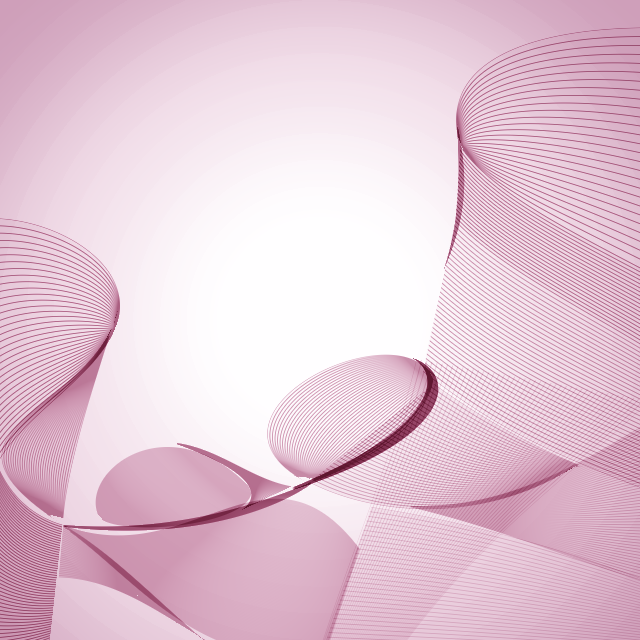
Write a Shadertoy shader that draws this background.

```glsl
const vec3 GLOW = vec3(1.0, 0.995, 1.0);
const vec3 BLUSH = vec3(0.945, 0.865, 0.91);
const vec3 MAUVE = vec3(0.81, 0.625, 0.73);
const vec3 ABSORB = vec3(0.62, 1.5, 1.05);  // light lost per unit of ink
const vec2 GLOW_CENTER = vec2(0.5, 0.5);
const float LINE_WIDTH = 0.0013;
const float RING_COUNT = 24.0;
const float INK_BASE = 0.58;   // weight of single layers
const float INK_BUILD = 0.32;  // extra weight where layers pile up
const int STEPS = 26;

// Edges shared by neighbouring sheets
const mat4x2 VEIL_FOLD = mat4x2(0.719, 0.772, 0.768, 0.70, 0.885, 0.642, 1.016, 0.573);
const mat4x2 VEIL_MID = mat4x2(0.711, 0.655, 0.781, 0.583, 0.898, 0.525, 1.016, 0.453);

float cross2(vec2 a, vec2 b) { return a.x * b.y - a.y * b.x; }

// Cubic Bezier weights and their derivative
vec4 weights(float t) {
    float s = 1.0 - t;
    return vec4(s * s * s, 3.0 * s * s * t, 3.0 * s * t * t, t * t * t);
}
vec4 slopes(float t) {
    float s = 1.0 - t;
    return 3.0 * vec4(-s * s, s * s - 2.0 * s * t, 2.0 * s * t - t * t, t * t);
}

// Ink of one layer of a sheet at curve parameter u
float layerInk(vec2 p, mat4x2 a, mat4x2 b, float u, float lines, float fill, float strength) {
    float px = 1.0 / iResolution.y;
    vec4 w = weights(u), dw = slopes(u);
    vec2 start = a * w, span = b * w - start;
    float guess = clamp(dot(p - start, span) / max(dot(span, span), 1e-9), 0.0, 1.0);
    vec2 tangent = mix(a * dw, b * dw, guess);
    float area = cross2(span, tangent);
    if (abs(area) < 1e-8) return 0.0;
    float v = cross2(p - start, tangent) / area;
    if (v < -0.05 || v > 1.05) return 0.0;
    if (length(p - start - span * v) > 0.03) return 0.0;  // false root near a tip

    // Thin lines, averaged where they crowd below the sampling rate
    float spacing = abs(area) / (max(length(tangent), 1e-5) * lines);
    float offset = abs(fract(v * lines + 0.5) - 0.5) * spacing;
    float line = clamp(0.5 * (LINE_WIDTH + px) - offset, 0.0, min(LINE_WIDTH, px)) / px;
    float average = min(LINE_WIDTH / max(spacing, 1e-6), 1.0);
    float cover = mix(average, line, smoothstep(1.3, 2.5, spacing / px));
    float inside = clamp(min(v, 1.0 - v) * lines * spacing / px + 0.5, 0.0, 1.0);
    float ends = smoothstep(0.0, 0.006, min(u, 1.0 - u));
    return inside * ends * (cover * strength + fill);
}

// Sheet of lines blended from curve a to curve b; sums every fold over p
float sheet(vec2 p, mat4x2 a, mat4x2 b, float lines, float fill, float strength) {
    float ink = 0.0, lastT = 0.0, lastSide = 0.0;
    for (int i = 0; i <= STEPS; i++) {
        float t = mix(0.001, 0.999, float(i) / float(STEPS));
        vec4 w = weights(t);
        vec2 start = a * w;
        float side = cross2(p - start, b * w - start);
        if (i > 0 && side * lastSide < 0.0) {
            float u = mix(lastT, t, lastSide / (lastSide - side));
            ink += layerInk(p, a, b, u, lines, fill, strength);
        }
        lastT = t;
        lastSide = side;
    }
    return ink;
}

// Soft radial light with faint stepped rings
vec3 background(vec2 p) {
    float r = length(p - GLOW_CENTER);
    float stepped = (floor(r * RING_COUNT) + 0.5) / RING_COUNT;
    r = mix(r, stepped, 0.35) + 0.10 * (p.y - 0.5) * smoothstep(0.2, 0.6, r);
    vec3 color = mix(GLOW, BLUSH, smoothstep(0.14, 0.47, r));
    return mix(color, MAUVE, smoothstep(0.39, 0.74, r));
}

float veilInk(vec2 p) {
    float ink = sheet(p, mat4x2(0.719, 0.772, 0.68, 0.905, 0.83, 0.957, 1.016, 0.957),
        VEIL_FOLD, 27.0, 0.03, 0.7);
    ink += sheet(p, VEIL_FOLD, VEIL_MID, 19.0, 0.05, 0.65);
    ink += sheet(p, VEIL_MID, mat4x2(0.66, 0.42, 0.768, 0.336, 0.846, 0.297, 1.016, 0.232),
        34.0, 0.03, 0.5);
    ink += sheet(p, mat4x2(0.714, 0.81, 0.717, 0.73, 0.722, 0.66, 0.69, 0.57),
        mat4x2(0.714, 0.81, 0.73, 0.73, 0.735, 0.67, 0.69, 0.57), 5.0, 0.05, 0.6);
    // Crossing mesh and the lower folds
    ink += sheet(p, mat4x2(0.651, 0.44, 0.625, 0.323, 0.56, 0.167, 0.501, -0.01),
        mat4x2(1.016, 0.375, 0.911, 0.271, 0.755, 0.167, 0.625, -0.016), 45.0, 0.0, 0.17);
    ink += sheet(p, mat4x2(0.677, 0.401, 0.768, 0.336, 0.846, 0.297, 0.911, 0.271),
        mat4x2(0.482, 0.247, 0.586, 0.193, 0.755, 0.18, 0.898, 0.271), 36.0, 0.07, 0.36);
    ink += sheet(p, mat4x2(0.625, 0.211, 0.781, 0.199, 0.898, 0.271, 1.016, 0.342),
        mat4x2(0.625, 0.211, 0.768, 0.18, 0.885, 0.128, 1.016, 0.089), 50.0, 0.08, 0.27);
    return ink + sheet(p, mat4x2(0.579, 0.208, 0.729, 0.186, 0.885, 0.141, 1.016, 0.091),
        mat4x2(0.505, -0.01, 0.65, -0.016, 0.78, -0.016, 1.016, -0.03), 30.0, 0.06, 0.2);
}

float loopInk(vec2 p) {
    float ink = sheet(p, mat4x2(0.674, 0.414, 0.612, 0.516, 0.28, 0.349, 0.482, 0.245),
        mat4x2(0.677, 0.408, 0.671, 0.362, 0.625, 0.297, 0.482, 0.245), 36.0, 0.02, 0.5);
    ink += sheet(p, mat4x2(0.638, 0.443, 0.697, 0.42, 0.684, 0.33, 0.456, 0.238),
        mat4x2(0.638, 0.443, 0.719, 0.42, 0.716, 0.316, 0.456, 0.234), 12.0, 0.2, 0.85);
    // Small leaf, its ridge and the ribbon beneath
    ink += sheet(p, mat4x2(0.156, 0.19, 0.117, 0.258, 0.26, 0.375, 0.391, 0.238),
        mat4x2(0.156, 0.19, 0.195, 0.16, 0.391, 0.18, 0.393, 0.232), 75.0, 0.05, 0.3);
    ink += sheet(p, mat4x2(0.267, 0.309, 0.339, 0.303, 0.391, 0.251, 0.456, 0.24),
        mat4x2(0.267, 0.309, 0.378, 0.271, 0.417, 0.232, 0.378, 0.203), 26.0, 0.06, 0.6);
    return ink + sheet(p, mat4x2(0.495, 0.25, 0.391, 0.206, 0.26, 0.167, 0.098, 0.18),
        mat4x2(0.495, 0.25, 0.43, 0.199, 0.286, 0.154, 0.098, 0.177), 7.0, 0.1, 0.7);
}

float leftInk(vec2 p) {
    float ink = sheet(p, mat4x2(-0.013, 0.659, 0.091, 0.659, 0.22, 0.583, 0.18, 0.486),
        mat4x2(-0.013, 0.258, 0.026, 0.349, 0.143, 0.401, 0.18, 0.486), 34.0, 0.04, 0.7);
    ink += sheet(p, mat4x2(0.185, 0.518, 0.143, 0.349, -0.143, 0.336, 0.098, 0.18),
        mat4x2(0.185, 0.518, 0.143, 0.388, 0.104, 0.271, 0.098, 0.18), 30.0, 0.06, 0.5);
    ink += sheet(p, mat4x2(-0.013, 0.30, 0.005, 0.235, 0.045, 0.195, 0.098, 0.18),
        mat4x2(-0.013, -0.03, 0.026, -0.02, 0.052, -0.01, 0.078, 0.0), 50.0, 0.14, 0.7);
    // Wide fan along the floor
    ink += sheet(p, mat4x2(0.098, 0.18, 0.299, 0.102, 0.417, 0.336, 0.563, 0.141),
        mat4x2(0.098, 0.177, 0.208, 0.102, 0.299, -0.042, 0.508, -0.029), 110.0, 0.06, 0.3);
    return ink + sheet(p, mat4x2(0.098, 0.18, 0.18, 0.135, 0.262, 0.043, 0.339, -0.016),
        mat4x2(0.091, 0.098, 0.182, 0.095, 0.247, 0.043, 0.326, -0.003), 28.0, 0.06, 0.4);
}

void mainImage(out vec4 fragColor, in vec2 fragCoord) {
    vec2 p = fragCoord / iResolution.xy;
    float ink = min(veilInk(p) + loopInk(p) + leftInk(p), 1.5);
    ink *= INK_BASE + INK_BUILD * ink;
    fragColor = vec4(background(p) * exp(-ABSORB * ink), 1.0);
}
```
